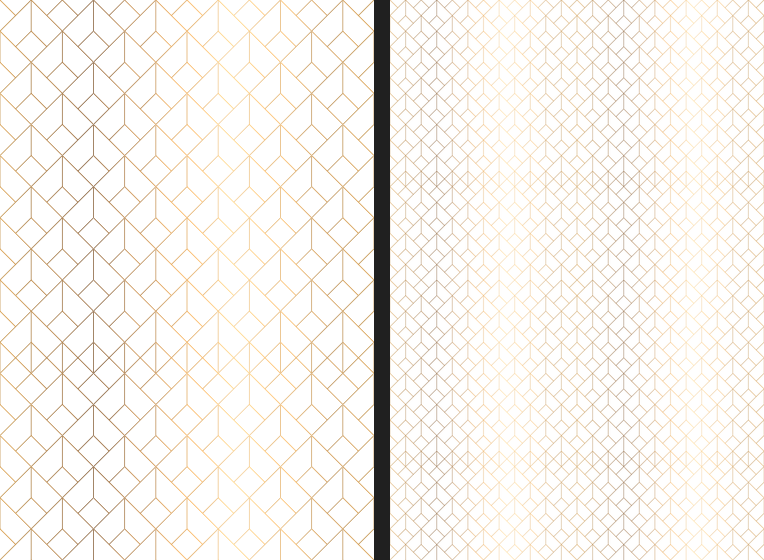
Left: one tile. Right: repeated 2 by 2.
Write a WebGL 2 fragment shader that draws this pattern.

```glsl
#version 300 es
precision highp float;
// Thin gold foil lattice of staggered diamonds, each split by a stem and a small square.

uniform vec2 u_resolution;
out vec4 outColor;

const float TAU = 6.2831853;
const vec2 REPEATS = vec2(6.0, 9.0);      // cells across and down
const float LINE_WIDTH = 0.0125;          // in cells
const float OVERLAP_TOP = 5.5;            // rows where the two layers cross
const float OVERLAP_BOTTOM = 6.0;
const float FOIL_SWAY = 0.012;            // sideways drift of the foil bands
const vec3 PAPER = vec3(1.0);
const vec3 FALLING_TINT = vec3(1.05, 1.0, 0.88);
const vec3 OTHER_TINT = vec3(0.96, 0.97, 1.0);

// Foil colours, evenly spaced from left to right and wrapping round
const int FOIL_STOPS = 8;
const vec3 FOIL[FOIL_STOPS] = vec3[FOIL_STOPS](
    vec3(0.80, 0.60, 0.30), vec3(0.68, 0.50, 0.28),
    vec3(0.56, 0.40, 0.24), vec3(0.76, 0.56, 0.33),
    vec3(0.93, 0.70, 0.40), vec3(1.00, 0.84, 0.60),
    vec3(0.94, 0.74, 0.46), vec3(0.78, 0.60, 0.36));

vec3 foilColor(vec2 uv) {
    float t = fract(uv.x + FOIL_SWAY * sin(TAU * uv.y)) * float(FOIL_STOPS);
    int i = int(t) % FOIL_STOPS;
    return mix(FOIL[i], FOIL[(i + 1) % FOIL_STOPS], smoothstep(0.0, 1.0, fract(t)));
}

// Distances to the falling diagonals (x) and to all other lines (y); y points down
vec2 latticeDistance(vec2 p) {
    // Nearest diamond centre of the staggered grid
    vec2 q = fract(p) - 0.5;
    if (abs(q.x) + abs(q.y) > 0.5) q = fract(p + 0.5) - 0.5;

    float x = abs(q.x);
    float edge = (0.5 - x - abs(q.y)) * sqrt(0.5);
    float stem = length(vec2(x, max(q.y, 0.0)));
    float square = x + q.y > 0.0 ? abs(x - q.y) * sqrt(0.5) : length(q);

    // Sort the diagonals by direction
    vec2 d = vec2(1.0, stem);
    if (q.x * q.y < 0.0) d.x = min(d.x, edge); else d.y = min(d.y, edge);
    if (q.x > 0.0) d.x = min(d.x, square); else d.y = min(d.y, square);
    return d;
}

// Share of a pixel covered by a line, also for lines thinner than a pixel
vec2 lineCoverage(vec2 d, float pixel) {
    float halfWidth = 0.5 * LINE_WIDTH;
    return clamp(0.5 + (halfWidth - d) / pixel, 0.0, 1.0)
         - clamp(0.5 - (halfWidth + d) / pixel, 0.0, 1.0);
}

void main() {
    vec2 uv = gl_FragCoord.xy / u_resolution;
    uv.y = 1.0 - uv.y;
    vec2 cell = uv * REPEATS;
    float pixel = REPEATS.x / u_resolution.x;

    // Upper layer, and a lower one half a cell out of step, overlapping in a band
    vec2 d = vec2(1.0);
    if (cell.y < OVERLAP_BOTTOM) d = latticeDistance(cell);
    if (cell.y > OVERLAP_TOP) d = min(d, latticeDistance(cell + vec2(0.0, 0.5)));

    // Foil catches the light differently on falling lines
    vec2 ink = lineCoverage(d, pixel);
    vec3 foil = foilColor(uv);
    vec3 color = mix(PAPER, min(foil * OTHER_TINT, 1.0), ink.y);
    color = mix(color, min(foil * FALLING_TINT, 1.0), ink.x);
    outColor = vec4(color, 1.0);
}
```
